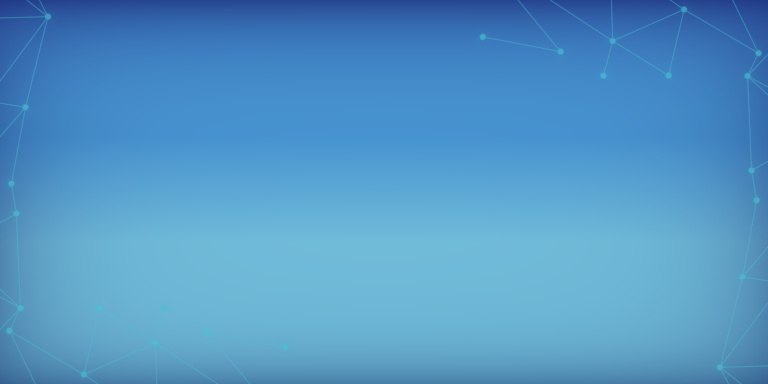
Write a Shadertoy shader that draws this background.

```glsl
// Blue vertical gradient with a navy vignette and teal node networks in two opposite corners.

float hash(vec2 p) {
    return fract(sin(dot(p, vec2(127.1, 311.7))) * 43758.5453);
}

// Jittered lattice point, in cell units
vec2 nodeAt(vec2 cell) {
    return cell + 0.15 + 0.7 * vec2(hash(cell), hash(cell + 37.0));
}

float segmentDistance(vec2 p, vec2 a, vec2 b) {
    vec2 ab = b - a;
    return length(p - a - ab * clamp(dot(p - a, ab) / dot(ab, ab), 0.0, 1.0));
}

// Nodes live in a narrow side strip that widens along the bottom
bool inCluster(vec2 node, float cellSize) {
    vec2 q = node * cellSize;
    return q.x < 0.17 + 0.7 * (1.0 - smoothstep(0.08, 0.38, q.y));
}

// Coverage of links (x), dots (y) and dot halos (z)
vec3 network(vec2 p, float pixel) {
    const float cellSize = 0.165;
    vec2 g = p / cellSize;
    vec2 home = floor(g);
    float lineDist = 1e3, dotDist = 1e3;
    for (int j = -1; j <= 1; j++)
    for (int i = -1; i <= 1; i++) {
        vec2 cell = home + vec2(i, j);
        vec2 node = nodeAt(cell);
        if (inCluster(node, cellSize)) dotDist = min(dotDist, length(g - node));

        // Right, upward and one diagonal link per cell
        float flip = step(0.5, hash(cell + 71.0));
        for (int k = 0; k < 3; k++) {
            vec2 start = cell + (k == 2 ? vec2(flip, 0.0) : vec2(0.0));
            vec2 end = cell + (k == 0 ? vec2(1.0, 0.0) : k == 1 ? vec2(0.0, 1.0) : vec2(1.0 - flip, 1.0));
            vec2 a = nodeAt(start), b = nodeAt(end);
            bool linked = hash(cell + 13.0 * float(k + 1)) > 0.28;
            if (linked && inCluster(a, cellSize) && inCluster(b, cellSize))
                lineDist = min(lineDist, segmentDistance(g, a, b));
        }
    }
    lineDist *= cellSize;
    dotDist *= cellSize;
    return vec3(1.0 - smoothstep(0.0013 - 0.5 * pixel, 0.0013 + 0.7 * pixel, lineDist),
                1.0 - smoothstep(0.008 - pixel, 0.008 + pixel, dotDist),
                exp(-dotDist * dotDist / 0.0004));
}

void mainImage(out vec4 fragColor, in vec2 fragCoord) {
    vec2 p = fragCoord / iResolution.xy * vec2(2.0, 1.0);

    // Sky gradient: deep blue above, pale cyan below
    vec3 color = mix(vec3(0.44, 0.735, 0.85), vec3(0.28, 0.58, 0.815),
                     clamp((p.y - 0.37) / 0.27, 0.0, 1.0));
    color = mix(color, vec3(0.26, 0.54, 0.80), smoothstep(0.7, 1.0, p.y));

    // Vignette, strongest along the top
    float side = min(p.x, 2.0 - p.x);
    float light = (1.0 - 0.38 * exp(-side / 0.15))
                * (1.0 - 0.70 * exp(-(1.0 - p.y) / 0.085))
                * (1.0 - 0.45 * exp(-p.y / 0.075));
    vec3 navy = mix(vec3(0.09, 0.20, 0.42), vec3(0.10, 0.15, 0.46), p.y);
    color = mix(navy, color, light);

    // The right half repeats the left one, turned by half a turn
    vec2 q = p.x > 1.0 ? vec2(2.0, 1.0) - p : p;
    vec3 net = network(q, 1.0 / iResolution.y);
    vec3 teal = vec3(0.27, 0.76, 0.83);
    color = mix(color, teal, 0.06 * net.z);
    color = mix(color, teal, max(0.38 * net.x, 0.65 * net.y));

    fragColor = vec4(color, 1.0);
}
```
